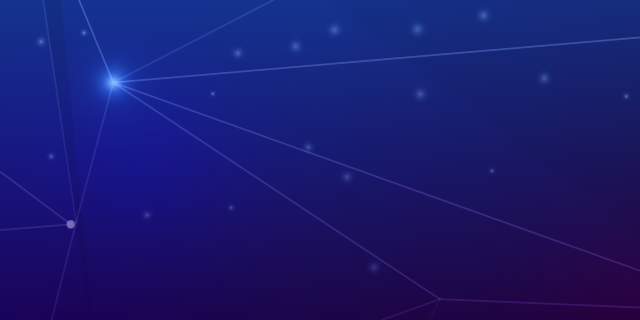
Reproduce this background procedurally as a WebGL 2 fragment shader.

```glsl
#version 300 es
precision highp float;
// Night-blue gradient with a glowing hub, a web of thin lines and soft scattered sparks.

uniform vec2 u_resolution;
out vec4 fragColor;

// Main joints of the web, in units of canvas height
const vec2 HUB = vec2(0.354, 0.742);
const vec2 LEFT_NODE = vec2(0.221, 0.299);
const vec2 CROSSING = vec2(0.238, 0.305);
const vec2 LOW_NODE = vec2(1.375, 0.065);

vec2 hash2(vec2 p) {
    vec3 q = fract(p.xyx * vec3(0.1031, 0.1030, 0.0973));
    q += dot(q, q.yzx + 33.33);
    return fract((q.xx + q.yz) * q.zy);
}

float glow(vec2 p, vec2 center, float radius) {
    vec2 d = (p - center) / radius;
    return exp(-dot(d, d));
}

float segment(vec2 p, vec2 a, vec2 b, float pixel) {
    vec2 ab = b - a;
    float t = clamp(dot(p - a, ab) / dot(ab, ab), 0.0, 1.0);
    float d = length(p - a - ab * t);
    return 1.0 - smoothstep(0.0008, 0.0025 + 0.7 * pixel, d);
}

// Coverage of the side lying to the right of the ray from a to b
float rightSide(vec2 p, vec2 a, vec2 b, float softness) {
    vec2 dir = normalize(b - a);
    float d = dot(p - a, vec2(dir.y, -dir.x));
    return smoothstep(-softness, softness, d);
}

// Blend of three colours spread evenly from 0 to 1
vec3 ramp(vec3 low, vec3 middle, vec3 high, float t) {
    vec3 lower = mix(low, middle, clamp(2.0 * t, 0.0, 1.0));
    return mix(lower, high, clamp(2.0 * t - 1.0, 0.0, 1.0));
}

vec3 backdrop(vec2 p, float across) {
    vec3 left = ramp(vec3(0.10, 0.01, 0.35), vec3(0.09, 0.09, 0.49), vec3(0.08, 0.20, 0.56), p.y);
    vec3 middle = ramp(vec3(0.11, 0.02, 0.28), vec3(0.09, 0.10, 0.44), vec3(0.08, 0.20, 0.56), p.y);
    vec3 right = ramp(vec3(0.13, 0.01, 0.24), vec3(0.10, 0.085, 0.36), vec3(0.09, 0.18, 0.51), p.y);
    vec3 color = ramp(left, middle, right, across);
    color += vec3(0.0, -0.01, 0.08) * glow(p, vec2(0.45, 0.52), 0.30);
    color += vec3(0.03, -0.01, 0.0) * glow(p, vec2(1.95, 0.12), 0.28);
    return color;
}

// Faint translucent planes behind the web
float facets(vec2 p) {
    float strip = rightSide(p, vec2(0.234, 0.318), vec2(0.135, 1.0), 0.004)
                * (1.0 - rightSide(p, vec2(0.29, 0.0), vec2(0.19, 1.0), 0.004));
    float corner = rightSide(p, vec2(1.50, 0.64), vec2(1.02, 1.0), 0.02);
    return 1.0 - 0.07 * strip - 0.04 * corner;
}

float web(vec2 p, float pixel) {
    float light = 0.50 * segment(p, HUB, vec2(0.247, 1.0), pixel);
    light += 0.26 * segment(p, HUB, vec2(0.854, 1.0), pixel);
    light += 0.50 * segment(p, HUB, vec2(2.0, 0.883), pixel);
    light += 0.45 * segment(p, HUB, vec2(2.0, 0.154), pixel);
    light += 0.45 * segment(p, HUB, LOW_NODE, pixel);
    light += 0.28 * segment(p, HUB, CROSSING, pixel);
    light += 0.32 * segment(p, CROSSING, vec2(0.161, 0.0), pixel);
    light += 0.22 * segment(p, vec2(0.135, 1.0), CROSSING, pixel);
    light += 0.42 * segment(p, vec2(0.0, 0.464), LEFT_NODE, pixel);
    light += 0.38 * segment(p, vec2(0.0, 0.281), LEFT_NODE, pixel);
    light += 0.40 * segment(p, LOW_NODE, vec2(2.0, 0.039), pixel);
    light += 0.32 * segment(p, LOW_NODE, vec2(1.193, 0.0), pixel);
    light += 0.14 * segment(p, LOW_NODE, vec2(1.341, 0.0), pixel);
    return min(light, 0.6);
}

// One possible spark per grid cell, more frequent towards the top
float sparks(vec2 p, float cellSize) {
    vec2 cell = floor(p / cellSize);
    float light = 0.0;
    for (int y = -1; y <= 1; y++) {
        for (int x = -1; x <= 1; x++) {
            vec2 id = cell + vec2(x, y);
            vec2 center = (id + 0.15 + 0.7 * hash2(id + 17.0)) * cellSize;
            vec2 traits = hash2(id + 53.0);
            float present = step(traits.x, mix(0.05, 0.80, center.y));
            float radius = mix(0.007, 0.017, traits.y);
            float halo = glow(p, center, radius);
            float core = glow(p, center, 0.4 * radius);
            light += present * (0.32 * halo + mix(0.45, 0.05, traits.y) * core);
        }
    }
    return light;
}

void main() {
    vec2 p = gl_FragCoord.xy / u_resolution.y;
    float across = gl_FragCoord.x / u_resolution.x;
    float pixel = 1.0 / u_resolution.y;

    vec3 color = backdrop(p, across) * facets(p);
    vec3 lineColor = mix(vec3(0.36, 0.16, 0.60), vec3(0.36, 0.52, 0.88), p.y);
    color = mix(color, lineColor, web(p, pixel));

    vec3 sparkColor = mix(vec3(0.30, 0.28, 0.70), vec3(0.48, 0.72, 0.96), p.y);
    color = mix(color, sparkColor, min(sparks(p, 0.2), 1.0));

    // Hub light: bright core inside a wide halo
    color += vec3(0.10, 0.24, 0.30) * glow(p, HUB, 0.045);
    color += vec3(0.01, 0.04, 0.06) * glow(p, HUB, 0.11);
    color = mix(color, vec3(0.58, 0.78, 0.98), 0.75 * glow(p, HUB, 0.019));

    // Pale disc on the left node
    float disc = 1.0 - smoothstep(0.013 - pixel, 0.013 + pixel, length(p - LEFT_NODE));
    color = mix(color, vec3(0.56, 0.50, 0.78), 0.8 * disc);
    fragColor = vec4(color, 1.0);
}
```
